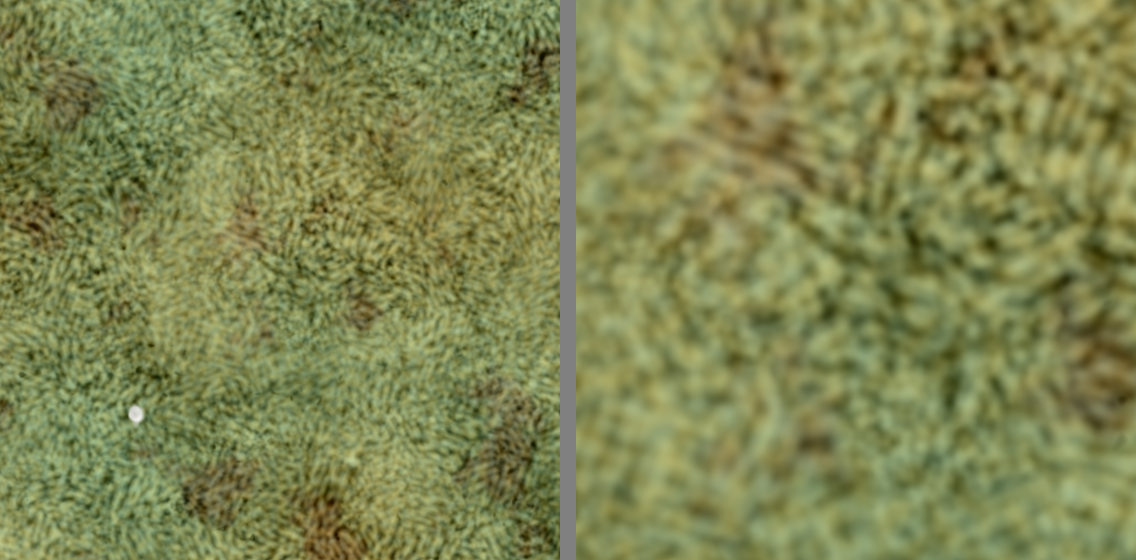
Left: the whole. Right: its middle third, enlarged.
This texture is drawn by a WebGL 1 fragment shader. Its source:

```glsl
precision highp float;
// Mown grass seen from above: soft short blades over uneven, patchy ground.
// Stretched gradient noise in four locally weighted directions makes the blades;
// lower octaves make the patches, with bare soil, dark pits and one pale scrap.

uniform vec2 u_resolution;

const vec3 SHADE_GREEN = vec3(0.29, 0.32, 0.13);
const vec3 LIGHT_GREEN = vec3(0.58, 0.62, 0.40);
const vec3 DEEPEST = vec3(0.05, 0.07, 0.02);
const vec3 SOIL_SHIFT = vec3(0.025, -0.045, -0.005);
const vec3 COOL_SHIFT = vec3(-0.018, 0.002, 0.012);
const vec3 STRAW_SHIFT = vec3(0.012, 0.0, -0.016);
const vec3 SCRAP_COLOR = vec3(0.84, 0.84, 0.82);

const float MEAN_TONE = 0.70;       // 0 is shade green, 1 is light green
const float BLADE_CONTRAST = 0.235;
const float PATCH_CONTRAST = 0.16;
const float SHADE_SKEW = 0.25;      // deepens the dark side of the tones
const float PIT_DEPTH = 0.55;
const float BLADE_FREQ = 76.0;      // cells across the canvas
const vec2 BLADE_STRETCH = vec2(0.66, 1.22);
const float FINE_FREQ = 128.0;
const float PATCH_FREQ = 3.3;
const vec2 SCRAP_CENTER = vec2(0.243, 0.259);
const float SCRAP_RADIUS = 0.016;
const float TAU = 6.2831853;

float hash(vec2 p) {
  vec3 q = fract(vec3(p.xyx) * 0.1031);
  q += dot(q, q.yzx + 33.33);
  return fract((q.x + q.y) * q.z);
}

vec2 gradient(vec2 cell) {
  float angle = TAU * hash(cell);
  return vec2(cos(angle), sin(angle));
}

// Gradient noise, scaled to a standard deviation of about one.
float noise(vec2 p) {
  vec2 i = floor(p);
  vec2 f = p - i;
  vec2 u = f * f * f * (f * (f * 6.0 - 15.0) + 10.0);
  vec2 e = vec2(1.0, 0.0);
  float low = mix(dot(gradient(i), f), dot(gradient(i + e), f - e), u.x);
  float high = mix(dot(gradient(i + e.yx), f - e.yx),
                   dot(gradient(i + e.xx), f - e.xx), u.x);
  return 4.7 * mix(low, high, u.y);
}

mat2 rotation(float angle) {
  float c = cos(angle);
  float s = sin(angle);
  return mat2(c, s, -s, c);
}

// Broad light and dark areas, from large patches down to small tufts.
float patches(vec2 p) {
  float sum = 0.0;
  float power = 0.0;
  float weight = 1.0;
  vec2 q = p * PATCH_FREQ + 17.3;
  for (int i = 0; i < 4; i++) {
    sum += weight * noise(q);
    power += weight * weight;
    q = rotation(0.7) * q * 2.2 + 31.7;
    weight *= 0.9;
  }
  return sum / sqrt(power);
}

// Short strokes; smooth weights let one direction lead in each tuft.
float blades(vec2 p) {
  float fineWeight = 0.5;
  float sum = fineWeight * noise(p * FINE_FREQ + 7.9);
  float power = fineWeight * fineWeight;
  for (int i = 0; i < 4; i++) {
    float k = float(i);
    float weight = exp(0.8 * noise(p * 11.0 + 23.0 * k + 5.1));
    vec2 along = rotation(0.35 + k * TAU / 8.0) * p;
    sum += weight * noise(along * BLADE_FREQ * BLADE_STRETCH + 211.0 + 41.3 * k);
    power += weight * weight;
  }
  return sum / sqrt(power);
}

void main() {
  vec2 p = gl_FragCoord.xy / u_resolution.y;

  // Tone of the turf, with a longer tail towards the dark.
  float ground = patches(p);
  float contrast = BLADE_CONTRAST * (1.0 + 0.13 * noise(p * 5.0 + 61.7));
  float tone = contrast * blades(p) + PATCH_CONTRAST * ground;
  tone = MEAN_TONE + tone - SHADE_SKEW * tone * tone;

  // Dark pits between the blades, gathered in clumps.
  float clump = smoothstep(0.2, 1.6, noise(p * 8.0 + 83.1) - 0.5 * ground);
  float pit = smoothstep(1.5, 2.6, noise(p * 58.0 + 97.3));
  tone -= PIT_DEPTH * pit * (0.15 + 0.85 * clump);

  // Hue drifts: cool areas, straw-coloured blades and bare soil.
  vec3 color = mix(SHADE_GREEN, LIGHT_GREEN, tone);
  color += COOL_SHIFT * noise(p * 2.6 + 113.9);
  color += STRAW_SHIFT * noise(p * 64.0 + 151.3);
  float soil = smoothstep(0.7, 2.2, noise(p * 6.5 + 131.7) - 0.5 * ground);
  color += SOIL_SHIFT * soil - 0.04 * soil;
  color = max(color, DEEPEST);

  // One pale scrap, narrowing downwards.
  vec2 s = p - SCRAP_CENTER;
  s.x *= 1.1 - 0.35 * s.y / SCRAP_RADIUS;
  float edge = length(s * vec2(1.0, 0.75)) + 0.0015 * noise(p * 60.0);
  float scrap = 1.0 - smoothstep(0.55, 1.1, edge / SCRAP_RADIUS);
  color = mix(color, SCRAP_COLOR + 0.04 * noise(p * 70.0), scrap);

  gl_FragColor = vec4(clamp(color, 0.0, 1.0), 1.0);
}
```
